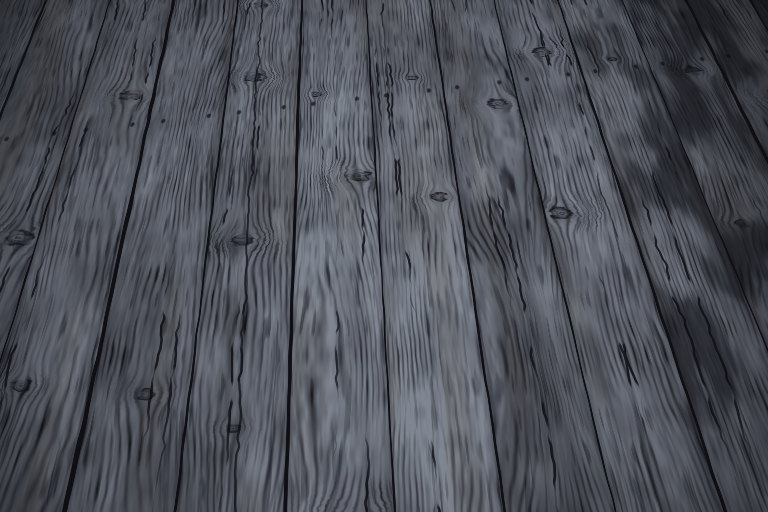
Reproduce this texture procedurally as a WebGL 1 fragment shader.

```glsl
precision highp float;
uniform vec2 u_resolution;

const vec3 SHADOW = vec3(0.05, 0.05, 0.07);
const vec3 SILVER = vec3(0.50, 0.525, 0.57);
const vec3 WARM = vec3(0.43, 0.42, 0.41);
const float VANISH_X = 0.636;     // where the planks converge, in canvas heights
const float PLANK_WIDTH = 0.125;  // at the top edge
const float PLANK_OFFSET = 0.369;
const float SPREAD = 0.72;        // growth in scale from top to bottom
const float DEPTH = 30.0;         // floor length, in plank widths
const float RINGS = 15.0;         // growth lines across a plank
const float KNOT_SPACING = 3.6;
const float KNOT_CHANCE = 0.5;
const float SPLIT_PLANK = -1.0;   // plank split along its whole length
const float NAIL_RADIUS = 0.004;

float hash(vec2 p) {
  vec3 q = fract(p.xyx * 0.1031);
  q += dot(q, q.yzx + 33.33);
  return fract((q.x + q.y) * q.z);
}

float noise(vec2 p) {
  vec2 i = floor(p);
  vec2 f = fract(p);
  f = f * f * (3.0 - 2.0 * f);
  float low = mix(hash(i), hash(i + vec2(1.0, 0.0)), f.x);
  float high = mix(hash(i + vec2(0.0, 1.0)), hash(i + vec2(1.0, 1.0)), f.x);
  return mix(low, high, f.y);
}

float fbm(vec2 p) {
  return 0.55 * noise(p) + 0.3 * noise(p * 2.1 + 7.3) + 0.15 * noise(p * 4.3 + 3.1);
}

// Bends the grain coordinate around knots; y returns their darkness.
vec2 knots(float across, float along, float id) {
  float bent = across;
  float dark = 0.0;
  float cell = floor(along / KNOT_SPACING);
  for (int i = -1; i <= 1; i++) {
    vec2 key = vec2(id + 40.0, cell + float(i));
    float present = step(hash(key + 5.7), KNOT_CHANCE);
    float size = mix(0.07, 0.17, hash(key + 9.1));
    vec2 center = vec2(mix(0.2, 0.8, hash(key)),
                       (key.y + mix(0.2, 0.8, hash(key + 2.3))) * KNOT_SPACING);
    vec2 d = vec2(across, along) - center;
    float r = length(d * vec2(1.0, 0.9)) / size;
    r += 0.9 * (fbm(d * 13.0 + key + 30.0) - 0.5);
    bent -= present * d.x * 0.8 * exp(-r * r * 0.22);
    float ripple = 0.5 + 0.5 * cos(r * 13.0);
    float rim = exp(-pow((r - 0.8) * 5.0, 2.0)) * smoothstep(0.25, 0.6, noise(d * 9.0 + key));
    dark += present * (0.9 * rim + (0.2 + 0.5 * ripple) * exp(-r * r * 1.3));
  }
  return vec2(bent, min(dark, 1.0));
}

// Thin, broken splits that follow the grain.
float cracks(float across, float along, float id, float down, float pixel) {
  float dark = 0.0;
  for (int i = 0; i < 3; i++) {
    vec2 key = vec2(id * 3.7 + 60.0, float(i) * 11.0 + 4.0);
    float whole = i == 0 && abs(id - SPLIT_PLANK) < 0.5 ? 1.0 : 0.0;
    float path = mix(0.15, 0.85, hash(key)) + 0.2 * (noise(vec2(along * 0.25, key.x)) - 0.5);
    path = mix(path, mix(0.375, 0.546, down), whole);
    path += 0.05 * (noise(vec2(along * 1.7, key.x + key.y)) - 0.5);
    path += 0.025 * (noise(vec2(along * 7.0, key.y)) - 0.5);
    float open = smoothstep(0.5, 0.8, noise(vec2(along * 0.4, key.y + id * 5.0)));
    open *= smoothstep(0.2, 0.55, noise(vec2(along * 3.0, key.x)));
    open = max(open, whole * 0.85);
    float reach = 0.002 + 0.010 * open;
    float line = 1.0 - smoothstep(reach - pixel * 0.5, reach + pixel * 0.7, abs(across - path));
    dark = max(dark, line * open);
  }
  return dark;
}

void main() {
  vec2 p = gl_FragCoord.xy / u_resolution.y;
  float down = 1.0 - p.y;
  float scale = 1.0 + SPREAD * down;
  float plank = (p.x - VANISH_X) / (scale * PLANK_WIDTH) + PLANK_OFFSET;
  float along = DEPTH / scale;
  float id = floor(plank);
  float across = plank - id;
  float pixel = 1.0 / (u_resolution.y * PLANK_WIDTH * scale);
  vec2 knot = knots(across, along, id);

  // Narrow, interrupted growth rings
  float grain = knot.x + id * 17.0 + 400.0;
  float arch = noise(vec2(grain * 1.6, along * 0.2)) * 0.5
             + noise(vec2(grain * 3.0, along * 1.1)) * 0.05
             + noise(vec2(grain * 9.0, along * 3.5)) * 0.014;
  float ring = pow(0.5 + 0.5 * cos(6.28318 * RINGS * (grain + arch)), 2.5);
  float ringFade = 1.0 - smoothstep(0.35, 0.8, RINGS * pixel);
  float ringDepth = 0.42 * smoothstep(0.2, 0.8, noise(vec2(grain * 5.0, along * 1.3)));

  // Streaks, fibres and dark flecks
  float fiber = grain + arch * 0.5;
  float streak = noise(vec2(fiber * 24.0, along * 0.5)) - 0.5;
  float fine = noise(vec2(fiber * 55.0, along * 4.0)) - 0.5;
  float fleck = smoothstep(0.66, 0.9, noise(vec2(fiber * 34.0, along * 1.8)));
  float weather = fbm(vec2(grain * 2.0, along * 0.7)) - 0.5;

  float tone = 0.93 + 0.16 * (hash(vec2(id + 80.0, 3.0)) - 0.5);
  tone -= ringDepth * ringFade * ring;
  tone += 0.26 * streak + 0.26 * fine + 0.40 * weather - 0.26 * fleck;

  // Damp stains drawn out by the grain, strongest on the right
  float right = smoothstep(0.8, 1.4, p.x);
  float damp = fbm(vec2(grain * 1.8 + 90.0, along * 0.5)) + 0.22 * streak + 0.12 * fine;
  damp = smoothstep(0.46, 0.74, damp + 0.06 * right);
  tone *= 1.0 - damp * mix(0.16, 0.62, right);
  tone *= 1.0 - 0.75 * knot.y;

  // Light falling off from the middle
  vec2 fromLight = p - vec2(0.74, 0.44);
  tone *= 1.0 - 0.72 * min(dot(fromLight, fromLight), 1.0);

  // Gaps of uneven width, with worn edges
  float gapId = floor(plank + 0.5);
  float gapDist = abs(plank - gapId + 0.012 * (noise(vec2(along * 2.5, gapId + 50.0)) - 0.5));
  float gapHalf = mix(0.008, 0.023, hash(vec2(gapId + 70.0, 8.0)));
  gapHalf *= 0.75 + 0.5 * noise(vec2(along * 1.3, gapId + 30.0));
  float gap = 1.0 - smoothstep(gapHalf - pixel * 0.5, gapHalf + pixel * 0.6, gapDist);
  tone *= 1.0 - 0.25 * exp(-gapDist * 20.0);

  // Two nails per plank on a slightly sloping row
  vec2 nailOffset = vec2((abs(across - 0.5) - 0.3) * PLANK_WIDTH * scale,
                         down - 0.273 + 0.115 * p.x);
  float soft = 1.0 / u_resolution.y;
  float nail = 1.0 - smoothstep(NAIL_RADIUS - soft, NAIL_RADIUS + soft, length(nailOffset));

  float crack = cracks(across, along, id, down, pixel);
  tone *= (1.0 - 0.85 * crack) * (1.0 - 0.7 * nail) * (1.0 - 0.97 * gap);
  float warmth = 0.3 * smoothstep(0.52, 0.8, noise(vec2(grain * 3.0, along * 0.3)));
  vec3 wood = mix(SILVER, WARM, warmth);
  gl_FragColor = vec4(mix(SHADOW, wood, clamp(tone, 0.0, 1.0)), 1.0);
}
```
